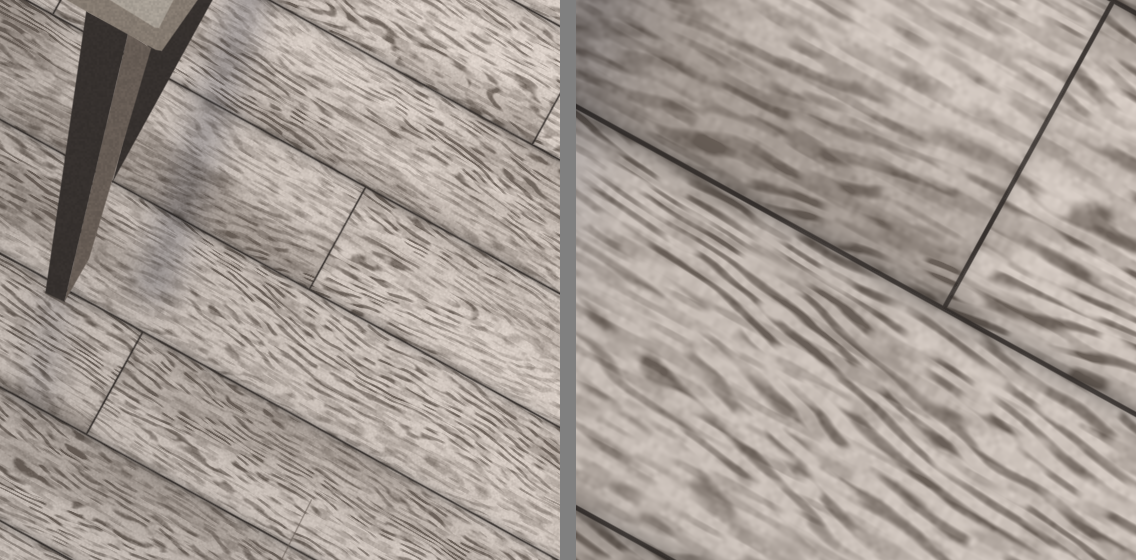
Left: the whole. Right: its middle third, enlarged.
Give the GLSL for this texture, as a Shadertoy shader.

```glsl
const vec2 ALONG = vec2(0.876, -0.482);   // direction of the boards
const float BOARD_WIDTH = 0.2092;
const float BOARD_LENGTH = 1.5;
const float ROW_ORIGIN = 0.0616;
const float JOINT_ORIGIN = -0.085;
const float JOINT_STEP = 0.112;           // joint shift from row to row
const float SEAM_HALF = 0.0014;
const float RING_DENSITY = 85.0;
const float RING_DRIFT = 9.0;             // rings crossed per unit along the heart
const vec3 PALE_WOOD = vec3(0.88, 0.84, 0.81);
const vec3 DARK_GRAIN = vec3(0.42, 0.38, 0.35);
const vec3 SEAM_COLOR = vec3(0.19, 0.17, 0.16);
const vec3 LEG_DARK = vec3(0.21, 0.19, 0.18);
const vec3 LEG_LIGHT = vec3(0.40, 0.36, 0.33);
const vec3 SEAT_SIDE = vec3(0.52, 0.48, 0.44);
const vec3 SEAT_TOP = vec3(0.65, 0.62, 0.58);
const vec3 SHADOW_TINT = vec3(0.78, 0.79, 0.82);

float hash(vec2 p) {
    vec3 h = fract(p.xyx * 0.1031);
    h += dot(h, h.yzx + 33.33);
    return fract((h.x + h.y) * h.z);
}

float noise(vec2 p) {
    vec2 i = floor(p), f = fract(p);
    f = f * f * (3.0 - 2.0 * f);
    return mix(mix(hash(i), hash(i + vec2(1, 0)), f.x),
               mix(hash(i + vec2(0, 1)), hash(i + vec2(1, 1)), f.x), f.y);
}

float fbm(vec2 p) {
    float sum = 0.0, amp = 0.533;
    for (int i = 0; i < 4; i++) {
        sum += amp * noise(p);
        p = p * 2.03 + 11.7;
        amp *= 0.5;
    }
    return sum;
}

float segment(vec2 p, vec2 a, vec2 b) {
    vec2 d = b - a;
    return length(p - a - d * clamp(dot(p - a, d) / dot(d, d), 0.0, 1.0));
}

// Signed distance to the left side of the line from a to b
float edge(vec2 p, vec2 a, vec2 b) {
    vec2 d = normalize(b - a);
    return dot(p - a, vec2(-d.y, d.x));
}

// Coverage of a convex quad with clockwise corners
float quad(vec2 p, vec2 a, vec2 b, vec2 c, vec2 d, float px) {
    float dist = max(max(edge(p, a, b), edge(p, b, c)), max(edge(p, c, d), edge(p, d, a)));
    return 1.0 - smoothstep(-px, px, dist);
}

vec3 floorBoards(vec2 g, float px) {
    float row = floor(g.y / BOARD_WIDTH);
    float y = g.y - row * BOARD_WIDTH;
    float stagger = mod(row, 2.0) < 0.5 ? 0.5 * BOARD_LENGTH : 0.0;
    float x = g.x - JOINT_ORIGIN - JOINT_STEP * row - stagger;
    float seed = hash(vec2(row, floor(x / BOARD_LENGTH)) + 7.0);
    vec2 q = g + 17.0 * seed;

    // Growth rings: arches around the heart, straight lines away from it
    float heart = y - BOARD_WIDTH * (0.5 - 0.35 * mod(2.0 * row, 3.0));
    float rings = RING_DENSITY * length(vec2(heart, 0.025)) + RING_DRIFT * x
                + 5.0 * fbm(q * vec2(4, 14));
    float line = smoothstep(0.3, 1.0, 0.5 + 0.5 * cos(6.2832 * rings));
    float breaks = smoothstep(0.25, 0.65, noise(q * vec2(45, 110)));
    float figure = smoothstep(0.35, 0.65, fbm(q * vec2(3, 9) + 5.0));

    // Pores, worn stains and speckle
    float pores = smoothstep(0.4, 0.85, noise(q * vec2(40, 230)));
    float stain = smoothstep(0.4, 0.75, fbm(q * vec2(2.5, 12) + 31.0));
    float speckle = noise(g * 300.0);
    float amount = 0.65 * line * breaks * mix(0.4, 1.0, figure)
                 + 0.25 * pores + 0.32 * stain + 0.14 * speckle + 0.07 * seed;
    vec3 col = mix(PALE_WOOD, DARK_GRAIN, min(amount, 1.0));

    // Long seams and butt joints with a soft worn bevel
    float seam = min(y, BOARD_WIDTH - y);
    float joint = abs(x - BOARD_LENGTH * round(x / BOARD_LENGTH));
    float gap = min(seam, joint);
    col *= 1.0 - 0.28 * exp(-seam / 0.007) - 0.1 * exp(-joint / 0.004);
    float cut = 1.0 - smoothstep(SEAM_HALF - px, SEAM_HALF + px, gap);
    return mix(col, SEAM_COLOR, cut * mix(0.75, 1.0, noise(g * 25.0)));
}

void mainImage(out vec4 fragColor, in vec2 fragCoord) {
    float px = 1.0 / iResolution.y;
    vec2 p = fragCoord * px;
    vec2 g = vec2(dot(p, ALONG), dot(p, vec2(-ALONG.y, ALONG.x)) - ROW_ORIGIN);
    vec3 col = floorBoards(g, px);

    // Faint scratch, light falloff and soft shadows
    float scratch = segment(p, vec2(0.556, 0.107), vec2(0.50, -0.005));
    col = mix(col, DARK_GRAIN, 0.65 * (1.0 - smoothstep(0.001 - px, 0.001 + px, scratch)));
    col *= mix(0.92, 1.04, smoothstep(0.1, 1.3, p.x + 0.4 * p.y));
    float streak = segment(p, vec2(0.443, 1.0), vec2(0.28, 0.50)) / 0.045;
    float foot = segment(p, vec2(0.10, 0.46), vec2(0.07, 0.30)) / 0.04;
    col *= mix(vec3(1), SHADOW_TINT, 0.8 * exp(-streak * streak) + 0.4 * exp(-foot * foot));

    // Stool: rear leg, two faces of the front leg, seat corner
    float fleck = 0.94 + 0.12 * noise(p * 280.0);
    col = mix(col, LEG_DARK * fleck, quad(p, vec2(0.202, 0.677), vec2(0.265, 0.925),
              vec2(0.345, 1.01), vec2(0.385, 1.01), px));
    col = mix(col, LEG_LIGHT * fleck, quad(p, vec2(0.115, 0.461), vec2(0.229, 0.941),
              vec2(0.27, 0.914), vec2(0.159, 0.538), px));
    col = mix(col, LEG_DARK * fleck, quad(p, vec2(0.081, 0.477), vec2(0.154, 0.98),
              vec2(0.229, 0.941), vec2(0.115, 0.461), px));
    col = mix(col, SEAT_SIDE * fleck, quad(p, vec2(0.10, 1.01), vec2(0.36, 1.01),
              vec2(0.289, 0.909), vec2(0.278, 0.911), px));
    col = mix(col, SEAT_TOP * fleck, quad(p, vec2(0.18, 1.01), vec2(0.315, 1.01),
              vec2(0.284, 0.95), vec2(0.276, 0.951), px));
    fragColor = vec4(clamp(col, 0.0, 1.0), 1.0);
}
```
